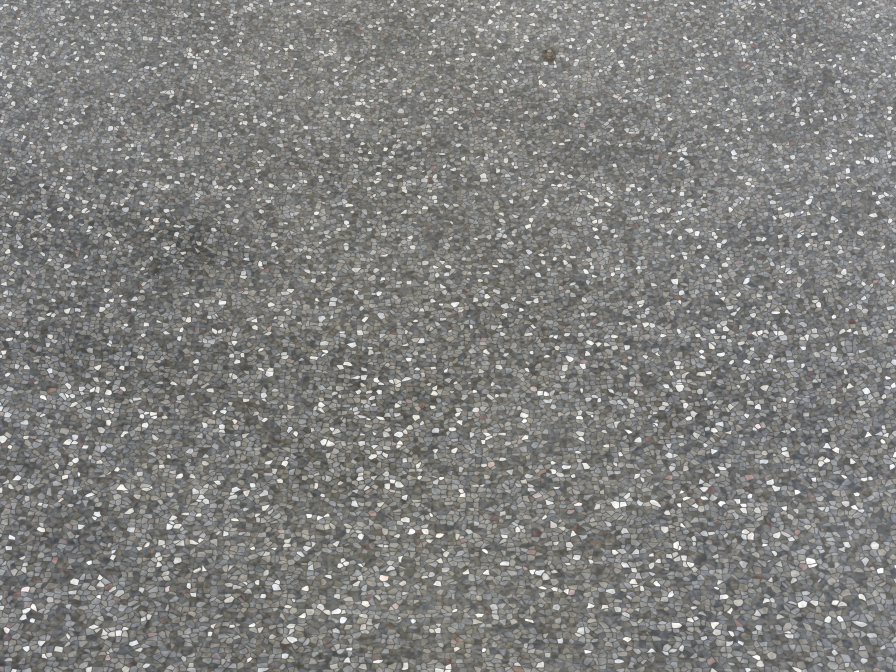
Write a WebGL 2 fragment shader that draws this texture.

```glsl
#version 300 es
precision highp float;
// Worn grey asphalt with pale stone chips, receding gently into the distance.

uniform vec2 u_resolution;
out vec4 fragColor;

// Integer hash: three random values in 0..1 per lattice cell.
vec3 hash3(vec2 cell, int seed) {
    uvec3 v = uvec3(ivec3(ivec2(cell), seed)) * 1664525u + 1013904223u;
    v.x += v.y * v.z; v.y += v.z * v.x; v.z += v.x * v.y;
    v ^= v >> 16u;
    v.x += v.y * v.z; v.y += v.z * v.x; v.z += v.x * v.y;
    return vec3(v >> 8u) / 16777216.0;
}

float valueNoise(vec2 p, int seed) {
    vec2 i = floor(p), f = fract(p);
    f = f * f * (3.0 - 2.0 * f);
    float low = mix(hash3(i, seed).x, hash3(i + vec2(1, 0), seed).x, f.x);
    float high = mix(hash3(i + vec2(0, 1), seed).x, hash3(i + vec2(1, 1), seed).x, f.x);
    return mix(low, high, f.y);
}

float fbm(vec2 p, int seed) {
    float sum = 0.0, amp = 0.5;
    for (int k = 0; k < 4; k++) {
        sum += amp * valueNoise(p, seed + k);
        p = p * 2.03 + 7.1;
        amp *= 0.5;
    }
    return sum;
}

// Angular stone chips set in darker binder.
vec3 chips(vec2 p) {
    vec2 base = floor(p), nearestCell = base;
    float nearest = 9.0, second = 9.0;
    for (int j = -1; j <= 1; j++)
    for (int i = -1; i <= 1; i++) {
        vec2 cell = base + vec2(i, j);
        vec3 h = hash3(cell, 3);
        float dist = length(cell + 0.1 + 0.8 * h.xy - p) - 0.25 * h.z;
        if (dist < nearest) {
            second = nearest;
            nearest = dist;
            nearestCell = cell;
        } else {
            second = min(second, dist);
        }
    }
    vec3 h = hash3(nearestCell, 11);
    float tone = mix(0.39, 0.65, h.x) + 0.25 * smoothstep(0.86, 1.0, h.x);
    vec3 tint = mix(vec3(-0.012, 0.0, 0.016), vec3(0.018, 0.006, -0.026), h.y);
    tint += vec3(0.05, -0.03, -0.03) * smoothstep(0.98, 1.0, h.z);
    return mix(vec3(0.40), tone + tint, smoothstep(0.0, 0.26, second - nearest));
}

vec3 asphalt(vec2 uv) {
    // Perspective shrinks the grain; a slight bow tilts it toward the sides.
    float depth = 1.0 / (1.0 - 0.42 * uv.y);
    float side = uv.x - 0.6;
    vec2 ground = vec2(side * depth, 3.4 * log(depth) - 0.45 * side * side * uv.y);
    vec2 grain = ground * 94.0;
    grain += 0.5 * vec2(valueNoise(grain * 0.9, 21), valueNoise(grain * 0.9, 22));

    vec3 col = chips(grain);
    col += 0.14 * (valueNoise(grain * 2.1, 31) - 0.5);
    col = mix(vec3(0.512), col, mix(1.14, 0.88, smoothstep(0.3, 1.0, uv.y)));

    // Broad wear, light falling from the far edge and the right.
    col += 0.11 * (fbm(ground * vec2(4.0, 7.0), 41) - 0.47);
    col += 0.035 * smoothstep(0.55, 1.0, uv.y) + 0.03 * side - 0.006;

    // Faint stain, and a small brown spot.
    vec2 stain = (uv - vec2(0.30, 0.65)) * vec2(7.0, 14.0);
    col -= 0.07 * exp(-dot(stain, stain)) * smoothstep(0.25, 0.65, fbm(uv * 25.0, 51));
    float spot = length((uv - vec2(0.816, 0.917)) * vec2(1.0, 1.2));
    spot += 0.012 * (valueNoise(uv * 90.0, 61) - 0.5);
    col -= vec3(0.10, 0.12, 0.15) * (1.0 - smoothstep(0.005, 0.018, spot));

    // Warm in the middle, cool toward the sides.
    float warmth = exp(-5.0 * side * side) - 0.5;
    return col + warmth * vec3(0.008, 0.004, -0.014);
}

void main() {
    vec3 col = vec3(0.0);
    for (int k = 0; k < 4; k++) {
        vec2 offset = vec2(k % 2, k / 2) * 0.5 - 0.25;
        col += asphalt((gl_FragCoord.xy + offset) / u_resolution.y);
    }
    fragColor = vec4(clamp(col * 0.25, 0.0, 1.0), 1.0);
}
```
